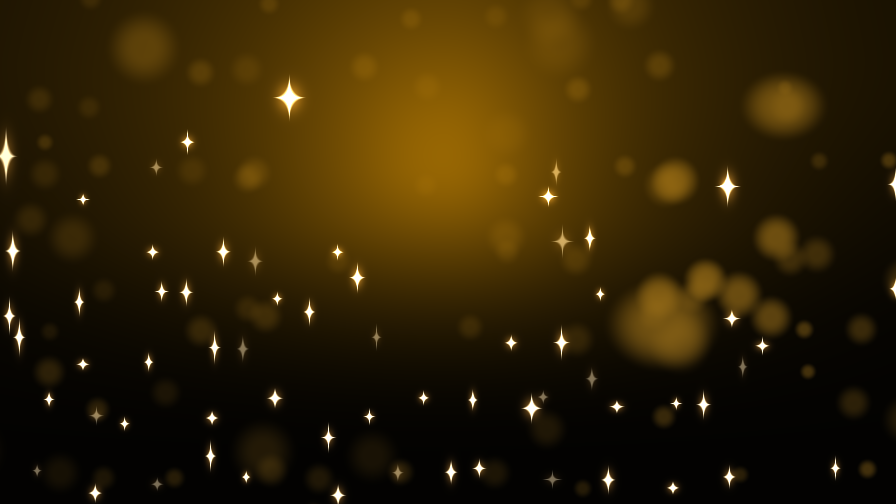
Write a WebGL 2 fragment shader that draws this background.

```glsl
#version 300 es
precision highp float;
// Golden night backdrop: an amber glow fading to black, soft out-of-focus
// lights and four-pointed sparkles. Scattered parts come from jittered hash
// cells; a few large accents anchor the composition. Unit: canvas height.

uniform vec2 u_resolution;
out vec4 fragColor;

#define GLOW_CENTER vec2(0.88, 0.675)
#define AMBER vec3(0.60, 0.405, 0.01)
#define NIGHT vec3(0.012, 0.009, 0.004)
#define BOKEH_COLOR vec3(0.58, 0.42, 0.10)
#define HALO_COLOR vec3(0.85, 0.58, 0.22)
#define SPARK_COLOR vec3(1.0, 0.97, 0.86)
#define SPARK_CELL 0.115
#define SPARK_DENSITY 0.95
#define SPARK_CEILING 0.74
#define BOKEH_DENSITY 0.62

vec3 hash3(vec2 cell, float seed) {
  vec3 q = fract(vec3(cell.xyx + seed) * vec3(0.1031, 0.1030, 0.0973));
  q += dot(q, q.yxz + 33.33);
  return fract((q.xxy + q.yzz) * q.zyx);
}

// Amber light: wider toward the left and top, cut short toward the floor.
float backdrop(vec2 p) {
  vec2 d = p - GLOW_CENTER;
  d.x *= d.x > 0.0 ? 1.08 : 0.92;
  d.y *= d.y > 0.0 ? 0.85 : 1.25;
  float r2 = dot(d, d);
  float core = 0.36 * exp(-r2 / 0.085) + 0.12 * exp(-r2 / 0.02);
  float haze = 0.42 * exp(-r2 / 0.46) * smoothstep(0.08, 0.58, p.y);
  return core + haze + 0.1 * smoothstep(0.35, 0.9, p.y);
}

float softDisc(vec2 d, float radius) {
  return 1.0 - smoothstep(radius * 0.25, radius * 1.15, length(d));
}

// Thin-armed star with a warm halo; size holds half width and half height.
vec3 sparkle(vec2 d, vec2 size, float light) {
  vec2 a = pow(abs(d) / size + 1e-5, vec2(0.46));
  float body = smoothstep(0.0, 0.3, 1.0 - a.x - a.y);
  vec2 h = d / (size * vec2(0.6, 0.5));
  float halo = exp(-dot(h, h) * 1.4);
  return light * (SPARK_COLOR * body + HALO_COLOR * halo * 0.42);
}

// One layer of blurred lights, stronger on the right-hand side.
float bokehLayer(vec2 p, float cellSize, float seed) {
  vec2 home = floor(p / cellSize);
  float sum = 0.0;
  for (int j = -1; j <= 1; j++)
  for (int i = -1; i <= 1; i++) {
    vec2 cell = home + vec2(i, j);
    vec3 h = hash3(cell, seed);
    vec3 k = hash3(cell, seed + 19.0);
    vec2 c = (cell + 0.15 + 0.7 * h.xy) * cellSize;
    float right = smoothstep(1.05, 1.4, c.x);
    float light = mix(0.27, 0.5, right) * (0.4 + 0.6 * k.y);
    float radius = cellSize * mix(0.1, 0.24, k.x);
    sum += step(h.z, BOKEH_DENSITY) * light * softDisc(p - c, radius);
  }
  return sum;
}

// Sparkles thin out with height and leave the glow and the right side calmer.
vec3 sparkleField(vec2 p) {
  vec2 home = floor(p / SPARK_CELL);
  vec3 sum = vec3(0.0);
  for (int j = -1; j <= 1; j++)
  for (int i = -1; i <= 1; i++) {
    vec2 cell = home + vec2(i, j);
    vec3 h = hash3(cell, 7.0);
    vec3 k = hash3(cell, 43.0);
    vec2 c = (cell + 0.12 + 0.76 * h.xy) * SPARK_CELL;
    vec2 g = c - GLOW_CENTER;
    float odds = SPARK_DENSITY * mix(1.0, 0.4, smoothstep(0.35, 0.7, c.y));
    odds *= 1.0 - 0.9 * exp(-dot(g, g) / 0.08);
    odds *= mix(1.0, 0.6, smoothstep(1.1, 1.3, c.x)) * step(c.y, SPARK_CEILING);
    float left = 1.0 - smoothstep(0.1, 0.6, c.x);
    float tall = mix(0.024, 0.05 + 0.02 * left, k.x * k.x);
    float wide = mix(0.015, 0.026, k.y);
    float light = k.z < 0.22 ? 0.35 : 1.1;
    sum += step(h.z, odds) * sparkle(p - c, vec2(wide, tall), light);
  }
  return sum;
}

// Right-hand cluster: overlapping pools below a ring of discs.
float cluster(vec2 p) {
  float sum = 0.95 * softDisc((p - vec2(1.315, 0.355)) * vec2(0.8, 1.0), 0.085);
  sum += 0.4 * softDisc(p - vec2(1.35, 0.32), 0.06);
  sum += 0.8 * softDisc((p - vec2(1.555, 0.79)) * vec2(0.8, 1.0), 0.065);
  sum += 1.1 * softDisc(p - vec2(1.40, 0.444), 0.042);
  sum += 0.7 * softDisc(p - vec2(1.53, 0.37), 0.042);
  for (int i = 0; i < 4; i++) {
    float n = float(i);
    float angle = 0.38 + 1.65 * n;
    float reach = 0.13 + 0.05 * sin(1.57 * n);
    vec2 c = vec2(1.42, 0.48) + reach * vec2(cos(angle), sin(angle));
    sum += 0.85 * softDisc(p - c, 0.046);
  }
  return sum;
}

void main() {
  vec2 p = gl_FragCoord.xy / u_resolution.y;
  vec3 color = NIGHT + AMBER * backdrop(p);

  // Blurred lights, compressed where they overlap
  float blur = bokehLayer(p, 0.15, 3.0) + bokehLayer(p, 0.29, 11.0) + cluster(p);
  blur += 0.4 * softDisc(p - vec2(0.285, 0.905), 0.07);
  blur += 0.2 * softDisc(p - vec2(1.11, 0.915), 0.07);
  color += BOKEH_COLOR * (1.0 - exp(-1.2 * blur)) * (1.0 - 1.2 * color.r);

  // Sharp sparkles, then the large accents
  color += sparkleField(p);
  color += sparkle(p - vec2(0.574, 0.806), vec2(0.045, 0.064), 1.4);
  color += sparkle(p - vec2(1.444, 0.630), vec2(0.030, 0.064), 1.4);
  color += sparkle(p - vec2(0.709, 0.449), vec2(0.023, 0.046), 1.3);
  color += sparkle(p - vec2(1.088, 0.610), vec2(0.026, 0.030), 1.3);
  color += sparkle(p - vec2(1.055, 0.190), vec2(0.031, 0.046), 1.3);
  color += sparkle(p - vec2(0.372, 0.718), vec2(0.024, 0.030), 1.2);
  color += sparkle(p - vec2(0.012, 0.690), vec2(0.030, 0.100), 0.9);
  color += sparkle(p - vec2(1.116, 0.521), vec2(0.030, 0.042), 0.4);

  fragColor = vec4(clamp(color, 0.0, 1.0), 1.0);
}
```
